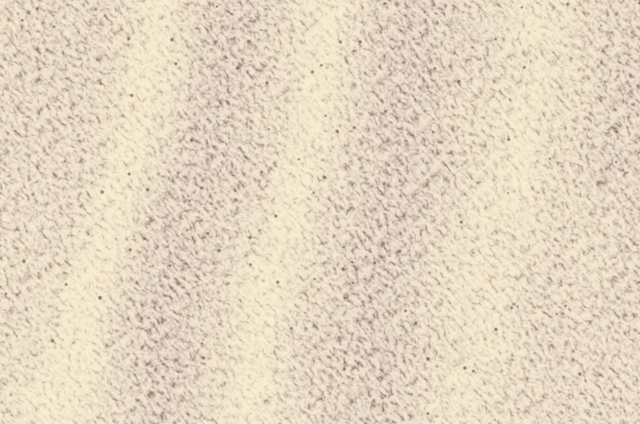
This texture is drawn by a Shadertoy shader. Its source:

```glsl
const vec3 CREAM = vec3(0.982, 0.934, 0.828);
const vec3 ROSE = vec3(0.966, 0.908, 0.846);
const vec3 SHADOW_DROP = vec3(0.295, 0.31, 0.30);
const vec3 SPECK = vec3(0.43, 0.35, 0.29);

vec2 hash2(vec2 cell) {
    vec3 q = fract(cell.xyx * vec3(0.1031, 0.1030, 0.0973));
    q += dot(q, q.yzx + 33.33);
    return fract((q.xx + q.yz) * q.zy);
}

float cornerSlope(vec2 cell, vec2 offset) {
    float angle = 6.2832 * hash2(cell).x;
    return dot(vec2(cos(angle), sin(angle)), offset);
}

float gradientNoise(vec2 p) {
    vec2 i = floor(p), f = p - i;
    vec2 u = f * f * f * (f * (f * 6.0 - 15.0) + 10.0);
    vec2 e = vec2(1.0, 0.0);
    float low = mix(cornerSlope(i, f), cornerSlope(i + e, f - e), u.x);
    float high = mix(cornerSlope(i + e.yx, f - e.yx), cornerSlope(i + 1.0, f - 1.0), u.x);
    return mix(low, high, u.y);
}

// Soft upright band leaning from its foot (y = 0) to its head (y = 1)
float band(vec2 p, float foot, float head, float width) {
    float d = (p.x - mix(foot, head, p.y)) / width;
    return exp(-d * d);
}

float blob(vec2 p, vec2 centre, vec2 size) {
    vec2 d = (p - centre) / size;
    return exp(-dot(d, d));
}

// Sand ripples: 0 in the hollows, 1 on the crests
float rippleLight(vec2 p) {
    vec2 q = p + vec2(0.035 * gradientNoise(p * 4.0 + 7.0), 0.0);
    q.x += 0.02 * sin(6.2832 * p.y);
    float crests = band(q, 0.16, 0.38, 0.085)
                 + band(q, 0.59, 0.78, 0.085)
                 + 0.75 * band(q, 1.08, 1.28, 0.13)
                 + 0.5 * blob(q, vec2(1.23, 0.61), vec2(0.05))
                 + 0.35 * blob(q, vec2(1.41, 0.42), vec2(0.06, 0.12))
                 + 0.35 * blob(q, vec2(0.05, 0.0), vec2(0.18, 0.35));
    float hollows = band(q, 0.37, 0.53, 0.10)
                  + 1.1 * band(q, 0.90, 0.94, 0.12)
                  + 0.9 * blob(q, vec2(1.47, 0.72), vec2(0.11, 0.28))
                  + 0.4 * blob(q, vec2(0.14, 0.92), vec2(0.13, 0.2));
    float patches = 0.22 * gradientNoise(p * 9.0) + 0.2 * gradientNoise(p * 20.0 + 3.0);
    return clamp(0.42 + 0.6 * crests - 0.38 * hollows + patches, 0.0, 1.0);
}

// Short grains running down to the right, mixed with fine round ones
float grainRelief(vec2 p) {
    vec2 q = p + 0.006 * vec2(gradientNoise(p * 35.0), gradientNoise(p * 35.0 + 50.0));
    vec2 slanted = vec2(dot(q, vec2(0.66, -0.75)), dot(q, vec2(0.75, 0.66)));
    float streaks = gradientNoise(slanted * vec2(52.0, 98.0));
    float fine = gradientNoise(slanted * vec2(125.0, 160.0) + 19.0);
    return 0.85 * streaks + 0.6 * fine;
}

// Sparse dark grains, one at most per cell
float specks(vec2 p, float cells, float share, float pixel) {
    vec2 cell = floor(p * cells);
    vec2 pick = hash2(cell + 71.0);
    vec2 centre = (cell + 0.2 + 0.6 * hash2(cell + 13.0)) / cells;
    float radius = mix(0.002, 0.0042, pick.y);
    float edge = max(pixel, 0.0015);
    float disc = 1.0 - smoothstep(radius - edge, radius + edge, length(p - centre));
    return disc * step(pick.x, share);
}

void mainImage(out vec4 fragColor, in vec2 fragCoord) {
    vec2 p = fragCoord / iResolution.y;
    float light = rippleLight(p);

    // Skewed shading: many pale grains, few deep gaps
    float depth = mix(0.30, 0.085, light) * exp(3.4 * grainRelief(p));
    depth = 1.45 * (1.0 - exp(-depth / 1.25));

    vec3 colour = mix(ROSE, CREAM, light) - SHADOW_DROP * depth;
    colour += vec3(0.012, 0.0, -0.014) * gradientNoise(p * 45.0 + 9.0);
    colour = mix(colour, SPECK, 0.7 * specks(p, 28.0, 0.08, 1.0 / iResolution.y));
    fragColor = vec4(clamp(colour, 0.0, 1.0), 1.0);
}
```
